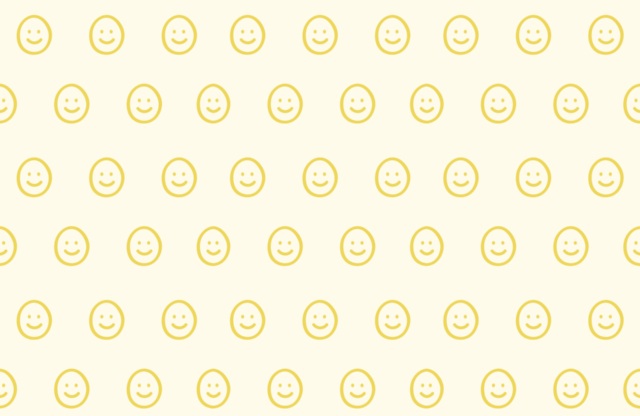
Write a WebGL 2 fragment shader that draws this pattern.

```glsl
#version 300 es
precision highp float;
// Staggered rows of small hand-drawn smiling ovals in yellow on cream.
// A tile, repeated three times across, holds two rows; each oval is built from
// distance functions, and the lower row is trimmed slightly at the tile seam.

uniform vec2 u_resolution;
out vec4 fragColor;

// Outline of an uneven oval, as distance to a stroke of varying weight.
float ovalStroke(vec2 q) {
    vec2 radii = vec2(19.2, 22.2);
    float angle = atan(q.y, q.x);
    float wobble = 1.0 + 0.014 * cos(3.0 * (angle - 1.75))
                 + 0.006 * sin(5.0 * angle + 0.6);
    float k = length(q / radii);
    float slope = length(q / (radii * radii)) / max(k, 1e-3);
    float halfWidth = 1.85 + 0.2 * sin(2.0 * angle + 0.8);
    return abs(k - wobble) / max(slope, 1e-3) - halfWidth;
}

// Lower arc with round ends.
float smileStroke(vec2 q) {
    q -= vec2(0.3, 0.8);
    q.x = abs(q.x);
    vec2 tip = 10.0 * vec2(0.78, -0.626);
    bool insideArc = q.x * tip.y > q.y * tip.x;
    float d = insideArc ? abs(length(q) - 10.0) : length(q - tip);
    return d - 1.75;
}

// Two slightly tall dots.
float eyeDots(vec2 q) {
    q -= vec2(-0.2, 4.2);
    q.x = abs(q.x) - 5.6;
    return length(q * vec2(1.0, 0.87)) - 1.8;
}

float smilingOval(vec2 q) {
    return min(ovalStroke(q), min(smileStroke(q), eyeDots(q)));
}

void main() {
    // The canvas is 768 units wide, each tile 256 by 171.
    float unitsPerPixel = 768.0 / u_resolution.x;
    vec2 p = mod(gl_FragCoord.xy * unitsPerPixel, vec2(256.0, 171.0));

    // Lower row straddles the seam, upper row is shifted half a step.
    bool upperRow = p.y > 74.0;
    vec2 first = upperRow ? vec2(41.0, 115.0) : vec2(-1.0, 32.5);

    float d = 1e3;
    for (int i = 0; i < 4; i++) {
        float x = first.x + 87.0 * float(i);
        if (!upperRow) x = min(x, 257.0);
        d = min(d, smilingOval(p - vec2(x, first.y)));
    }

    // Soft ink edge.
    float soft = max(1.2, 0.75 * unitsPerPixel);
    float ink = 1.0 - smoothstep(-soft, soft, d);

    vec3 cream = vec3(1.0, 0.983, 0.918);
    vec3 yellow = vec3(0.93, 0.84, 0.35);
    fragColor = vec4(mix(cream, yellow, ink), 1.0);
}
```
